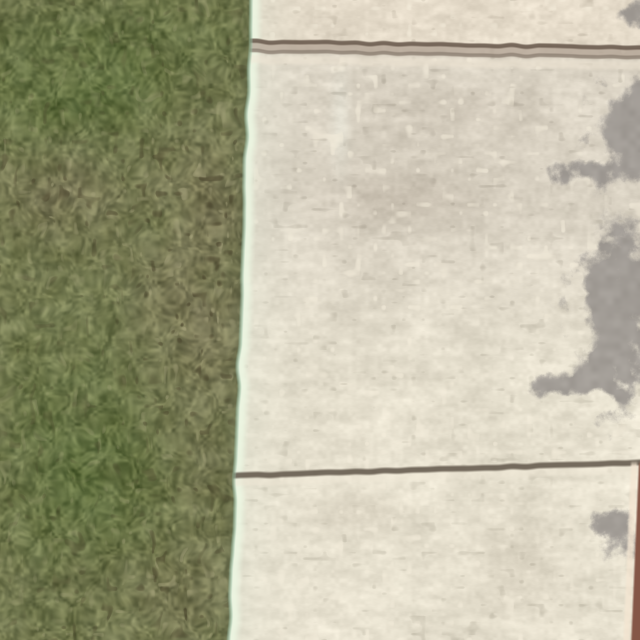
Reproduce this texture procedurally as a WebGL 2 fragment shader.

```glsl
#version 300 es
precision highp float;
uniform vec2 u_resolution;
out vec4 fragColor;

float hash(vec2 p) {
    vec3 q = fract(p.xyx * vec3(0.1031, 0.1030, 0.0973));
    q += dot(q, q.yzx + 33.33);
    return fract((q.x + q.y) * q.z);
}

float noise(vec2 p) {
    vec2 i = floor(p), f = fract(p);
    f = f * f * (3.0 - 2.0 * f);
    return mix(mix(hash(i), hash(i + vec2(1, 0)), f.x),
               mix(hash(i + vec2(0, 1)), hash(i + vec2(1, 1)), f.x), f.y);
}

float fbm(vec2 p) {
    float sum = 0.0, amp = 0.5;
    for (int i = 0; i < 5; i++) {
        sum += amp * noise(p);
        p = mat2(1.6, 1.2, -1.2, 1.6) * p + 17.3;
        amp *= 0.5;
    }
    return sum;
}

// Soft elliptical spot
float spot(vec2 p, vec2 center, vec2 radius) {
    vec2 q = (p - center) / radius;
    return exp(-dot(q, q));
}

// Soft horizontal band around a signed height
float band(float d, float halfWidth) {
    return 1.0 - smoothstep(halfWidth * 0.4, halfWidth * 1.5, abs(d));
}

vec3 grass(vec2 p, float toEdge) {
    float lush = spot(p, vec2(0.10, 0.87), vec2(0.17, 0.11))
               + spot(p, vec2(0.30, 0.94), vec2(0.12, 0.10)) * 0.5
               + spot(p, vec2(0.14, 0.27), vec2(0.15, 0.19));
    float dry = spot(p, vec2(0.32, 0.55), vec2(0.09, 0.28))
              + spot(p, vec2(0.08, 0.70), vec2(0.18, 0.08)) * 0.6
              + spot(p, vec2(0.26, 0.06), vec2(0.12, 0.12)) * 0.6;
    float patches = fbm(p * 9.0) - 0.48;
    vec3 col = mix(vec3(0.455, 0.475, 0.315), vec3(0.375, 0.435, 0.245),
                   clamp(lush + patches, 0.0, 1.0));
    col = mix(col, vec3(0.49, 0.465, 0.35), clamp(dry * 0.75 + patches, 0.0, 0.85));

    // Blades, straw flecks and gaps
    vec2 warp = p + 0.012 * vec2(noise(p * 40.0), noise(p * 40.0 + 9.0));
    float blades = noise(warp * vec2(120.0, 85.0)) + noise(warp * 170.0 + 31.0) - 1.0;
    col += blades * vec3(0.13, 0.125, 0.10);
    col += (fbm(p * 35.0) - 0.48) * 0.13;
    float straw = smoothstep(0.76, 0.98, noise(warp * vec2(95.0, 75.0) + 51.0));
    float gaps = smoothstep(0.76, 0.97, noise(warp * vec2(90.0, 70.0) + 87.0));
    col = mix(col, vec3(0.69, 0.67, 0.52), straw * (0.22 + 0.3 * dry));
    col = mix(col, vec3(0.25, 0.22, 0.14), gaps * (0.25 + 0.3 * dry));
    return mix(col, vec3(0.36, 0.38, 0.28), 0.45 * exp(-toEdge / 0.009));
}

vec3 concrete(vec2 p, float fromEdge) {
    vec3 col = mix(vec3(0.905, 0.88, 0.81), vec3(0.86, 0.83, 0.77),
                   smoothstep(0.35, 0.72, p.y));
    col = mix(col, vec3(0.90, 0.86, 0.79), smoothstep(0.92, 0.935, p.y));

    // Stains, worn marks and aggregate
    float stain = spot(p, vec2(0.62, 0.69), vec2(0.13, 0.045))
                + spot(p, vec2(0.72, 0.82), vec2(0.16, 0.06)) * 0.5
                + spot(p, vec2(0.56, 0.20), vec2(0.07, 0.03)) * 0.7
                + spot(p, vec2(0.81, 0.11), vec2(0.08, 0.09)) * 0.7;
    col -= stain * vec3(0.055, 0.06, 0.06);
    col += 0.05 * spot(p, vec2(0.532, 0.81), vec2(0.014, 0.075)) * vec3(0.8, 1.1, 1.2);
    col += (fbm(p * 12.0) - 0.48) * 0.08;
    col += (fbm(p * vec2(35.0, 75.0)) - 0.48) * 0.12;
    col += (noise(p * 150.0) - 0.5) * 0.04;
    float chips = smoothstep(0.77, 0.98, noise(p * 75.0 + 13.0));
    col = mix(col, vec3(0.96, 0.93, 0.86), chips * 0.55);
    float pits = smoothstep(0.80, 1.0, noise(p * vec2(65.0, 110.0) + 44.0));
    col -= pits * 0.07;

    // Leafy shade along the right side
    float shade = spot(p, vec2(1.0, 0.80), vec2(0.085, 0.09))
                + spot(p, vec2(0.91, 0.73), vec2(0.075, 0.022)) * 0.65
                + spot(p, vec2(0.98, 0.555), vec2(0.085, 0.075)) * 1.1
                + spot(p, vec2(0.98, 0.43), vec2(0.11, 0.06)) * 0.65
                + spot(p, vec2(0.87, 0.395), vec2(0.07, 0.018)) * 0.4
                + spot(p, vec2(0.98, 0.33), vec2(0.07, 0.055)) * 0.4
                + spot(p, vec2(0.96, 0.17), vec2(0.06, 0.06)) * 0.6
                + spot(p, vec2(1.0, 0.99), vec2(0.035, 0.035)) * 0.7;
    float leaves = shade + (fbm(p * 32.0 + 5.0) - 0.48) * 1.15;
    float cover = smoothstep(0.40, 0.72, leaves) * smoothstep(0.06, 0.3, shade);
    col = mix(col, vec3(0.60, 0.58, 0.56) + (noise(p * 85.0) - 0.5) * 0.06, cover * 0.88);

    // Pale rim beside the lawn
    col = mix(col, vec3(0.87, 0.89, 0.82), 0.5 * exp(-fromEdge / 0.04));
    return mix(col, vec3(0.93, 0.97, 0.89), 0.85 * (1.0 - smoothstep(0.006, 0.021, fromEdge)));
}

vec3 addJoints(vec3 col, vec2 p) {
    float wobble = (noise(vec2(p.x * 45.0, 3.0)) - 0.5) * 0.003;
    float upper = p.y - mix(0.935, 0.925, (p.x - 0.39) / 0.61) + wobble;
    float lower = p.y - mix(0.2565, 0.277, (p.x - 0.37) / 0.63) + wobble * 0.6;
    col = mix(col, vec3(0.94, 0.90, 0.83), 0.5 * band(upper + 0.028, 0.007));
    col = mix(col, vec3(0.70, 0.64, 0.58), 0.75 * band(upper + 0.008, 0.009));
    col = mix(col, vec3(0.40, 0.34, 0.29), 0.85 * band(upper, 0.0035));
    col = mix(col, vec3(0.50, 0.45, 0.40), 0.65 * band(upper + 0.015, 0.003));
    col = mix(col, vec3(0.94, 0.91, 0.84), 0.5 * band(lower + 0.011, 0.006));
    return mix(col, vec3(0.39, 0.35, 0.30), 0.88 * band(lower, 0.0047));
}

void main() {
    vec2 p = gl_FragCoord.xy / u_resolution;
    float edge = mix(0.358, 0.393, p.y) + (noise(vec2(p.y * 28.0, 7.0)) - 0.5) * 0.005;
    float d = p.x - edge;
    vec3 paving = addJoints(concrete(p, max(d, 0.0)), p);

    // Brick-coloured border at the lower right
    float side = p.x - mix(0.985, 0.997, p.y / 0.28);
    float below = 1.0 - smoothstep(0.272, 0.282, p.y);
    paving = mix(paving, vec3(0.96, 0.90, 0.82), 0.7 * below * band(side + 0.006, 0.005));
    paving = mix(paving, vec3(0.52, 0.34, 0.28), below * smoothstep(-0.001, 0.004, side));

    vec3 col = mix(grass(p, max(-d, 0.0)), paving, smoothstep(-0.003, 0.003, d));
    col = mix(col, vec3(0.60, 0.74, 0.64), 0.45 * band(d, 0.003));
    fragColor = vec4(clamp(col, 0.0, 1.0), 1.0);
}
```
